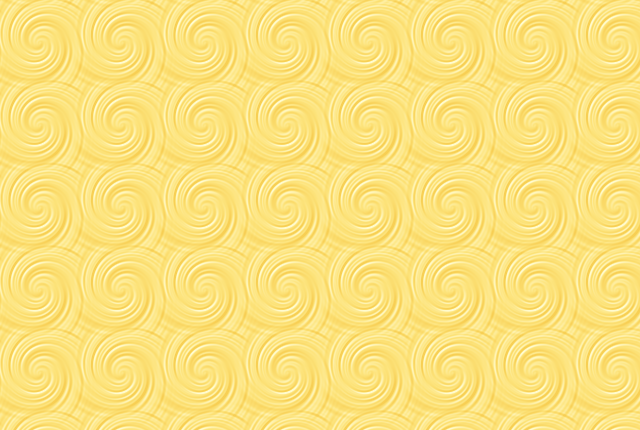
Give the GLSL for this pattern, as a WebGL 1 fragment shader.

```glsl
precision highp float;

uniform vec2 u_resolution;

const float TILES_ACROSS = 7.757;
const vec2 FIRST_CENTRE = vec2(0.485, -0.525); // in tiles, from the top left
const float TWIST = 5.2;          // winding of the arms
const float CORE_SOFTNESS = 0.12; // keeps the winding finite at the centre
const float OVERLAP = 10.0;       // higher values shorten the blend of neighbours
const float BUTTON_RADIUS = 0.045;
const vec2 LIGHT_DIR = vec2(-0.6, 0.8);
const float RELIEF_STEP = 0.011;
const float RELIEF_GAIN = 0.74;
const float TINT_GAIN = 0.10;     // broad shading that follows the height

const vec3 BASE = vec3(0.99, 0.89, 0.48);
const vec3 SHADOW = vec3(0.97, 0.81, 0.33);
const vec3 HIGHLIGHT = vec3(1.0, 0.97, 0.76);

// One family of spiral ridges, faded where they would crowd together
float ridges(float arms, float angle, float radius, float phase) {
  float fade = smoothstep(0.01 * arms, 0.035 * arms, radius);
  return fade * sin(arms * angle + phase);
}

// Height of a single swirl around the origin
float swirl(vec2 p) {
  float radius = length(p) + 1e-4;
  float theta = atan(p.y, p.x + 1e-5);
  float angle = theta + TWIST * log(radius + CORE_SOFTNESS);
  angle += 0.22 * sin(theta + 9.0 * radius);

  float swell = 0.8 + 0.45 * sin(2.0 * theta - 11.0 * radius + 0.8);
  float height = 0.45 * ridges(1.0, angle, radius, 2.6);
  height += 0.45 * ridges(2.0, angle, radius, 0.6);
  height += 0.48 * ridges(4.0, angle, radius, 2.1);
  height += 0.50 * swell * ridges(7.0, angle, radius, 4.0);
  height += 0.42 * swell * ridges(11.0, angle, radius, 1.3);
  height += 0.22 * ridges(17.0, angle, radius, 5.2);

  float button = radius / BUTTON_RADIUS;
  return height + 0.7 * exp(-button * button);
}

// Neighbouring swirls melt together without losing their depth
float relief(vec2 p) {
  float total = 0.0;
  float energy = 0.0;
  for (int j = -1; j <= 1; j++) {
    for (int i = -1; i <= 1; i++) {
      vec2 q = p - vec2(float(i), float(j));
      float weight = exp(-OVERLAP * dot(q, q));
      total += weight * swirl(q);
      energy += weight * weight;
    }
  }
  return total / sqrt(energy);
}

void main() {
  // Tile coordinates, anchored at the top left corner
  vec2 fromTop = gl_FragCoord.xy - vec2(0.0, u_resolution.y);
  vec2 tiles = fromTop * TILES_ACROSS / u_resolution.x;
  vec2 cell = fract(tiles - FIRST_CENTRE + 0.5) - 0.5;

  // Emboss along the light direction, then tint by height
  vec2 stepToLight = LIGHT_DIR * RELIEF_STEP;
  float behind = relief(cell - stepToLight);
  float ahead = relief(cell + stepToLight);
  float shade = RELIEF_GAIN * (behind - ahead);
  shade += TINT_GAIN * (behind + ahead);

  vec3 color = mix(BASE, HIGHLIGHT, clamp(shade, 0.0, 1.2));
  color = mix(color, SHADOW, clamp(-shade, 0.0, 1.0));
  gl_FragColor = vec4(color, 1.0);
}
```
